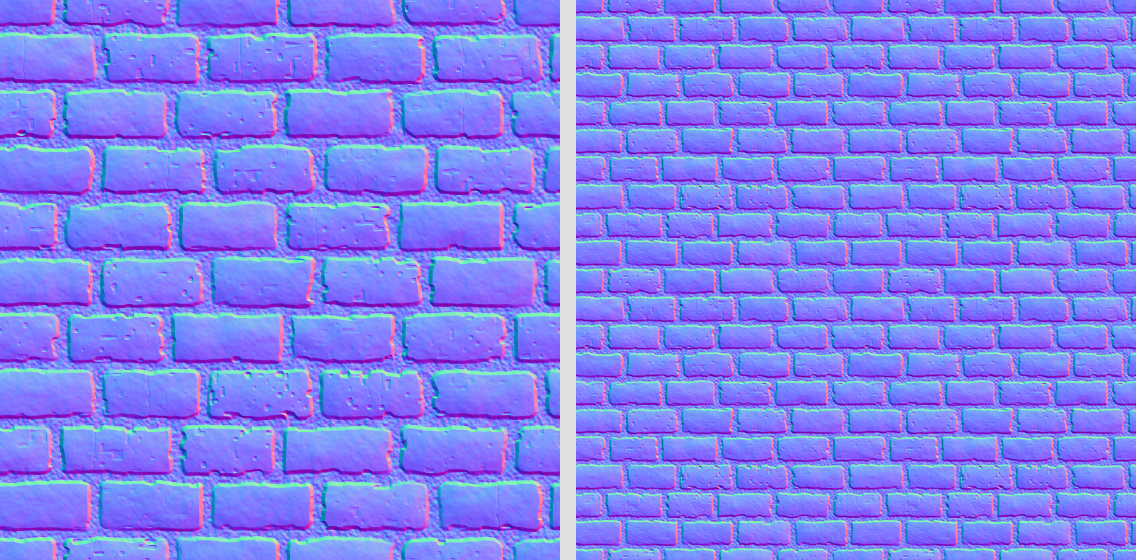
Left: one tile. Right: repeated 2 by 2.
Give the GLSL for this texture map, as a Shadertoy shader.

```glsl
#define COLS 5.0
#define ROWS 10.0
#define JOINT_JITTER 0.09
#define HALF_GAP vec2(0.0062, 0.0046)
#define EDGE_WIDTH 0.0075
#define EDGE_HEIGHT 0.0062
#define DOME vec2(0.10, 0.40)
#define TILT 0.12
#define ROUGHNESS 1.0
#define GRAIN 0.0024
#define PIT_DEPTH 0.0028
#define SAMPLE_STEP 0.001

float hash(vec2 p) {
    vec3 q = fract(p.xyx * 0.1031);
    q += dot(q, q.yzx + 33.33);
    return fract((q.x + q.y) * q.z);
}

// Value noise that wraps over the unit square; freq holds whole numbers
float noise(vec2 uv, vec2 freq, float seed) {
    vec2 p = uv * freq;
    vec2 i = floor(p), f = fract(p);
    vec2 s = f * f * f * (f * (f * 6.0 - 15.0) + 10.0);
    vec2 a = mod(i, freq) + seed * 17.0;
    vec2 b = mod(i + 1.0, freq) + seed * 17.0;
    return mix(mix(hash(a), hash(vec2(b.x, a.y)), s.x),
               mix(hash(vec2(a.x, b.y)), hash(b), s.x), s.y);
}

float brickHash(vec2 id, float seed) {
    return hash(mod(id, vec2(COLS, ROWS)) + seed * 23.0);
}

// Position of the upright joint to the left of a brick, in brick widths
float jointX(vec2 id) {
    return id.x + JOINT_JITTER * (brickHash(id, 1.0) - 0.5);
}

float roundBox(vec2 p, vec2 halfSize, float radius) {
    vec2 q = abs(p) - halfSize + radius;
    return length(max(q, 0.0)) + min(max(q.x, q.y), 0.0) - radius;
}

float height(vec2 uv) {
    // Uneven outlines
    vec2 wobble = vec2(noise(uv, vec2(24.0), 1.0), noise(uv, vec2(22.0, 30.0), 2.0)) - 0.5;
    float ripple = noise(uv, vec2(74.0), 3.0) - 0.5;
    vec2 p = uv + 0.006 * wobble + 0.0024 * ripple;

    // Find the brick
    float y = p.y * ROWS - 0.456;
    float row = floor(y);
    float x = p.x * COLS - (mod(row, 2.0) < 0.5 ? 0.846 : 0.535);
    vec2 id = vec2(floor(x), row);
    if (x < jointX(id)) id.x -= 1.0;
    else if (x > jointX(id + vec2(1.0, 0.0))) id.x += 1.0;
    float left = jointX(id), right = jointX(id + vec2(1.0, 0.0));

    vec2 size = vec2(1.0 / COLS, 1.0 / ROWS);
    vec2 q = (vec2(x, y) - vec2(0.5 * (left + right), row + 0.5)) * size;
    vec2 halfSize = 0.5 * vec2(right - left, 1.0) * size - HALF_GAP;
    halfSize.y -= 0.002 * brickHash(id, 2.0);

    // Worn bevel
    float wear = brickHash(id, 3.0);
    float d = roundBox(q, halfSize, mix(0.008, 0.022, brickHash(id, 4.0)));
    float chips = noise(uv, vec2(52.0, 64.0), 4.0);
    d += (0.003 + 0.005 * wear) * smoothstep(0.6, 0.95, chips);
    float mask = smoothstep(0.0, -EDGE_WIDTH, d);

    // Domed face with its own tilt
    vec2 t = q / halfSize;
    float face = EDGE_HEIGHT * mix(0.75, 1.2, noise(uv, vec2(18.0), 5.0));
    face += 0.5 * DOME.y * halfSize.y * (1.0 - t.y * t.y);
    face += 0.5 * DOME.x * halfSize.x * (1.0 - t.x * t.x * t.x * t.x);
    face += TILT * dot(q, vec2(brickHash(id, 5.0), brickHash(id, 6.0)) - 0.5);

    // Lumps and fine roughness
    float bumps = 0.0026 * noise(uv, vec2(26.0, 32.0), 6.0)
                + 0.0009 * noise(uv, vec2(80.0), 7.0)
                + 0.00045 * noise(uv, vec2(170.0), 8.0);
    face += ROUGHNESS * bumps;

    // Pits
    float pits = smoothstep(0.8, 0.97, noise(uv, vec2(88.0), 9.0));
    face -= PIT_DEPTH * pits * smoothstep(0.15, 1.0, wear);

    // Hairline crack on a few bricks
    float crackX = (brickHash(id, 7.0) - 0.5) * halfSize.x + 0.008 * ripple;
    float crack = smoothstep(0.0026, 0.0, abs(q.x - crackX));
    face -= 0.0007 * crack * step(0.78, brickHash(id, 8.0));

    // Gritty mortar
    float grit = GRAIN * noise(uv, vec2(160.0), 10.0)
               + 0.6 * GRAIN * noise(uv, vec2(230.0), 11.0)
               + 0.003 * noise(uv, vec2(50.0), 12.0);
    return mix(grit, face, mask);
}

void mainImage(out vec4 fragColor, in vec2 fragCoord) {
    vec2 uv = fragCoord / iResolution.xy;
    vec2 e = vec2(SAMPLE_STEP, 0.0);
    vec2 slope = vec2(height(uv + e.xy) - height(uv - e.xy),
                      height(uv + e.yx) - height(uv - e.yx)) / (2.0 * SAMPLE_STEP);
    vec3 normal = normalize(vec3(-slope, 1.0));
    fragColor = vec4(normal * 0.5 + 0.5, 1.0);
}
```
